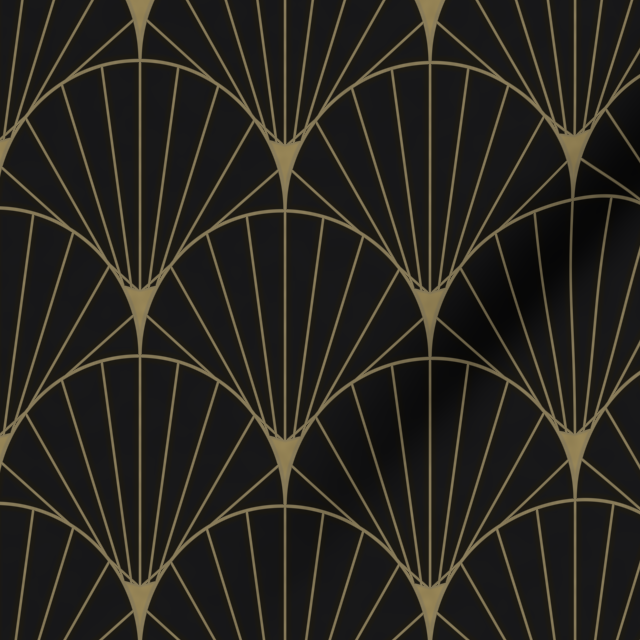
A WebGL 1 fragment shader for this pattern:

```glsl
precision highp float;
// Art deco scallop fans in gold line work on softly folded black cloth.

uniform vec2 u_resolution;

const vec2 FAN_RADIUS = vec2(0.2266, 0.2308);  // half of one repeat
const vec2 FAN_CENTER = vec2(0.2188, 0.6752);
const float ARCH_HALF_WIDTH = 0.0115;          // in fan radii
const float RAY_HALF_WIDTH = 0.0088;
const vec3 CLOTH = vec3(0.092, 0.092, 0.098);
const vec3 WARM_CLOTH = vec3(0.108, 0.098, 0.072);
const vec3 THIN_GOLD = vec3(0.53, 0.48, 0.35);
const vec3 SOLID_GOLD = vec3(0.585, 0.515, 0.335);

vec2 hashGradient(vec2 cell) {
  float h = fract(sin(dot(cell, vec2(127.1, 311.7))) * 4375.85);
  return vec2(cos(6.2832 * h), sin(6.2832 * h));
}

float gradientNoise(vec2 p) {
  vec2 i = floor(p), f = fract(p);
  vec2 u = f * f * (3.0 - 2.0 * f);
  vec2 e = vec2(1.0, 0.0);
  float a = dot(hashGradient(i), f);
  float b = dot(hashGradient(i + e.xy), f - e.xy);
  float c = dot(hashGradient(i + e.yx), f - e.yx);
  float d = dot(hashGradient(i + e.xx), f - e.xx);
  return mix(mix(a, b, u.x), mix(c, d, u.x), u.y);
}

float bump(vec2 p, vec2 center, vec2 size) {
  vec2 d = (p - center) / size;
  return exp(-dot(d, d));
}

// Pull of the cloth on the print, strongest beside the fold
vec2 drape(vec2 p) {
  float lift = 0.024 * bump(p, vec2(1.02, 0.68), vec2(0.12, 0.15))
             + 0.010 * smoothstep(0.78, 1.0, p.x)
             - 0.006 * bump(p, vec2(0.55, 0.5), vec2(0.22, 1.0));
  float slide = -0.007 * bump(p, vec2(0.9, 0.58), vec2(0.12, 0.14));
  return p - vec2(slide, lift);
}

// Depth of the diagonal shadow, fading towards the lower left
float foldShadow(vec2 p) {
  float d = 0.68 * (p.y - 1.08 * p.x + 0.34);
  float width = mix(0.055, 0.085, smoothstep(-0.03, 0.03, d));
  return exp(-d * d / (width * width)) * smoothstep(0.28, 0.85, p.x);
}

// Distance to the nearest of the mirrored spokes of one fan
float rayDistance(vec2 p) {
  p.x = abs(p.x);
  float nearest = 10.0;
  for (int i = 0; i < 5; i++) {
    float k = float(i);
    float angle = 0.25 * k + 0.018 * k * k;
    vec2 rim = vec2(sin(angle), cos(angle));
    vec2 foot = vec2(0.0, -1.0 + 0.027 * k * k);
    vec2 along = normalize(rim - foot);
    vec2 d = p - foot;
    nearest = min(nearest, abs(d.x * along.y - d.y * along.x));
  }
  return nearest;
}

// Signed distance to the gold; q is in fan radii
float fanDistance(vec2 q) {
  // Fans sit on alternate columns in alternate rows
  float row = floor(q.y);
  vec2 a = vec2(mod(q.x - mod(row, 2.0) + 1.0, 2.0) - 1.0, q.y - row);
  vec2 below = vec2(abs(a.x) - 1.0, a.y + 1.0);
  float rim = length(a) - 1.0;
  float arch = min(abs(rim), abs(length(below) - 1.0));

  // Outside the arch lies the foot of the fan one row up
  vec2 local = a;
  if (rim > 0.0) local = vec2(abs(a.x) - 1.0, a.y - 1.0);

  float wedge = max(local.y + 0.55 - 0.25 * abs(local.x), -rim);
  float lines = min(arch - ARCH_HALF_WIDTH,
                    rayDistance(local) - RAY_HALF_WIDTH);
  return min(lines, wedge);
}

void main() {
  vec2 p = gl_FragCoord.xy / u_resolution.y;
  float d = fanDistance((drape(p) - FAN_CENTER) / FAN_RADIUS);
  float blur = max(0.006, 0.8 / (u_resolution.y * FAN_RADIUS.x));
  float gold = 1.0 - smoothstep(-blur, blur, d);

  // Cloth with a warm halo around the print
  float halo = 1.0 - smoothstep(0.015, 0.05, d);
  vec3 cloth = mix(CLOTH, WARM_CLOTH, halo);
  cloth += 0.006 * gradientNoise(p * 24.0);
  vec3 ink = mix(SOLID_GOLD, THIN_GOLD, smoothstep(-0.025, -0.006, d));
  ink *= 1.0 + 0.06 * gradientNoise(p * 60.0);

  // The fold dims the cloth more than the gold
  float shadow = foldShadow(p);
  cloth *= 1.0 - 0.72 * shadow;
  ink *= 1.0 - 0.25 * shadow;
  gl_FragColor = vec4(mix(cloth, ink, gold), 1.0);
}
```
